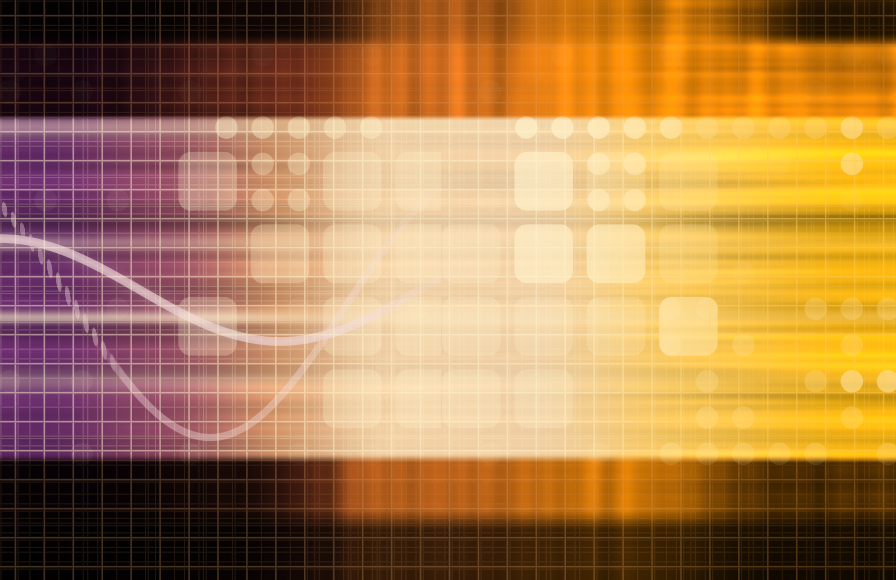
This background is drawn by a Shadertoy shader. Its source:

```glsl
// Glowing data backdrop: a plum-to-amber light band between dark strips,
// overlaid with a fine grid, rounded tiles, dots and two sine curves.
// One unit is a sixteenth of the canvas height.

const vec2 CANVAS = vec2(24.77, 16.0);
const vec3 PURPLE = vec3(0.38, 0.16, 0.39), PLUM = vec3(0.54, 0.27, 0.36);
const vec3 TAN = vec3(0.79, 0.55, 0.38), CREAM = vec3(0.94, 0.81, 0.64);
const vec3 HONEY = vec3(0.99, 0.79, 0.34), AMBER = vec3(1.0, 0.73, 0.06);
const vec3 NIGHT = vec3(0.09, 0.02, 0.06), RUST = vec3(0.42, 0.17, 0.1);
const vec3 COPPER = vec3(0.8, 0.41, 0.11), ORANGE = vec3(1.0, 0.57, 0.02);
const vec3 PALE = vec3(1.0, 0.95, 0.8);

float hash(vec2 c) { return fract(sin(dot(c, vec2(127.1, 311.7))) * 4375.85); }

float slope(vec2 c, vec2 d) {
    float a = 6.2832 * hash(c);
    return dot(vec2(cos(a), sin(a)), d);
}

float gradientNoise(vec2 p) {
    vec2 i = floor(p), f = p - i, u = f * f * (3.0 - 2.0 * f), e = vec2(1, 0);
    return mix(mix(slope(i, f), slope(i + e, f - e), u.x),
               mix(slope(i + e.yx, f - e.yx), slope(i + 1.0, f - 1.0), u.x), u.y);
}

float plateau(float x, float a, float b, float c, float d) {
    return smoothstep(a, b, x) * (1.0 - smoothstep(c, d, x));
}
float beam(float y, float center, float width) {
    float d = (y - center) / width;
    return exp(-d * d);
}
float fill(float d, float px) { return clamp(0.5 - d / px, 0.0, 1.0); }

// Repeated thin line with true coverage below one pixel
float lines(float v, float pitch, float offset, float w, float px) {
    float d = abs(fract((v - offset) / pitch + 0.5) - 0.5) * pitch;
    return fill(d - max(w, 0.5 * px), px) * min(1.0, 2.0 * w / px);
}

// Dark strips, warm centre and bright middle band
vec3 backdrop(float x, float y, float inside) {
    vec3 band = mix(PURPLE, PLUM, smoothstep(1.0, 5.0, x));
    band = mix(band, TAN, smoothstep(4.3, 8.0, x));
    band = mix(band, CREAM, smoothstep(7.0, 11.0, x));
    band = mix(band, HONEY, smoothstep(14.5, 19.5, x));
    band = mix(band, AMBER, smoothstep(18.5, 24.0, x));
    vec3 edge = mix(NIGHT, RUST, smoothstep(2.0, 9.0, x));
    edge = mix(edge, COPPER, smoothstep(8.0, 11.0, x));
    edge = mix(edge, ORANGE, smoothstep(12.0, 18.0, x));
    float topGlow = 0.15 + 0.65 * plateau(x, 7.5, 12.0, 19.0, 22.5);
    float lowGlow = 0.25 + 0.6 * plateau(x, 6.5, 10.0, 17.0, 21.5);
    edge *= mix(1.0, topGlow, smoothstep(14.55, 15.1, y));
    edge *= mix(lowGlow, 1.0, smoothstep(3.2, 3.6, y));
    edge *= mix(0.3, 1.0, smoothstep(1.3, 2.0, y));
    edge *= 1.0 + 0.4 * gradientNoise(vec2(x * 1.7, y * 0.08));
    return mix(edge, band, inside);
}

// Horizontal streaks, strongest away from the pale centre
vec3 streaks(vec3 color, vec2 p, vec3 tint, float inside) {
    float sides = 1.0 - 0.75 * plateau(p.x, 6.0, 10.0, 16.0, 21.0);
    float n = gradientNoise(p * vec2(0.06, 1.5)) + 0.5 * gradientNoise(p * vec2(0.1, 5.0));
    float shade = 0.26 * beam(p.y, 9.87, 0.3) * inside;
    color *= 1.0 + sides * (0.35 * n - shade);
    float light = 0.6 * beam(p.y, 7.25, 0.17) + 0.3 * beam(p.y, 9.3, 0.2)
                + 0.28 * beam(p.y, 5.5, 0.3) + 0.4 * beam(p.y, 12.5, 0.3);
    return mix(color, tint, light * inside * (0.35 + 0.65 * sides));
}

// Rounded tiles: a checker at left, a bright staircase at right
float tiles(vec2 p, float px) {
    bool left = p.x < 12.2;
    vec2 q = (p - vec2(left ? 5.74 : 15.03, 11.0)) * vec2(0.5, -0.5);
    vec2 c = floor(q + 0.5), d = abs(q - c) * 2.0 - 0.46;
    float shape = fill(length(max(d, 0.0)) - 0.35, px);
    bool rows = c.y >= 0.0 && c.y < 4.0;
    bool checker = c.x > 1.0 || (c.x >= 0.0 && c.y < 3.0 && mod(c.x + c.y, 2.0) < 0.5);
    bool stairs = c.x < 3.0 && (c.x == c.y || c == vec2(0, 1));
    bool faint = c.x < 1.0 ? c.y > 0.0 : c.x + c.y < 4.0 && c.x < 3.0;
    float w = left ? (checker ? 0.28 : 0.0) : stairs ? 0.62 : faint ? 0.25 : 0.0;
    return rows ? shape * w : 0.0;
}

// Dot rows with scattered fainter dots
float dots(vec2 p, float px) {
    bool left = p.x < 11.0;
    vec2 q = (p - vec2(left ? 6.26 : 14.55, 12.48)) * vec2(1, -1);
    vec2 c = floor(q + 0.5);
    float h = hash(c + 3.0), column = c.x - (left ? 1.0 : 2.0);
    bool run = c.y == 0.0 && c.x >= 0.0 && c.x < 5.0;
    bool block = c.y > 0.0 && c.y < 3.0 && (column == 0.0 || column == 1.0);
    bool accent = !left && c.x > 8.0 && (c.y == 7.0 || (c.x < 10.0 && (c.y == 0.0 || c.y == 1.0)));
    bool stray = !left && c.x > 3.0 && (c.y == 0.0 || (c.y > 4.0 && h > 0.5));
    float w = run || accent ? 0.68 : block ? 0.55 : stray ? 0.3 : h > 0.8 ? 0.1 : 0.0;
    bool rows = c.y > -3.0 && c.y < 10.0;
    return rows ? fill(length(q - c) - 0.31, px) * w * (left ? 0.6 : 1.0) : 0.0;
}

// Distance to a sine curve, corrected for its slope
float wave(vec2 p, float center, float mean, float amp, float k) {
    float a = (p.x - center) * k, t = amp * k * sin(a);
    return abs(p.y - mean + amp * cos(a)) / sqrt(1.0 + t * t);
}

// A broad glowing curve and a deeper one that starts as beads
float curves(vec2 p, float px) {
    float broad = wave(p, 7.74, 8.0, 1.42, 0.406), deep = wave(p, 5.81, 7.61, 3.68, 0.415);
    float bead = length(vec2((fract(p.x * 4.0) - 0.5) * 0.42, deep));
    float thin = mix(fill(bead - 0.13, px), fill(deep - 0.1, px), smoothstep(2.6, 3.6, p.x));
    float a = 0.55 * fill(broad - 0.12, px) + 0.2 * exp(-broad * 5.0);
    return max(a, 0.4 * thin) * (1.0 - smoothstep(9.0, 13.5, p.x));
}

// Main, half-step and irregular lines along one axis
float grid(float v, float offset, float seed, float px) {
    float extra = step(0.6, hash(vec2(floor(v * 5.0), seed))) * lines(v, 0.2, 0.1, 0.014, px);
    float minor = lines(v, 0.4, offset, 0.014, px);
    return max(0.6 * lines(v, 0.8, offset, 0.022, px), 0.27 * max(minor, extra));
}

void mainImage(out vec4 fragColor, in vec2 fragCoord) {
    vec2 p = fragCoord / iResolution.xy * CANVAS;
    float px = CANVAS.y / iResolution.y;
    float inside = plateau(p.y, 3.2, 3.5, 12.65, 12.85);
    vec3 tint = mix(PALE, HONEY, smoothstep(15.0, 22.0, p.x)), glow = mix(PALE, tint, 0.5);
    vec3 color = streaks(backdrop(p.x, p.y, inside), p, tint, inside);
    color = mix(color, glow, tiles(p, px));
    color = mix(color, glow, dots(p, px) * mix(0.4, 1.0, inside));
    color = mix(color, vec3(0.95, 0.86, 0.86), curves(p, px));
    float net = max(grid(p.x, 0.426, 2.0, px), grid(p.y, 0.368, 7.0, px));
    color = mix(color, mix(COPPER, tint, 0.4 + 0.6 * inside), net * mix(0.5, 0.85, inside));
    fragColor = vec4(color, 1.0);
}
```
